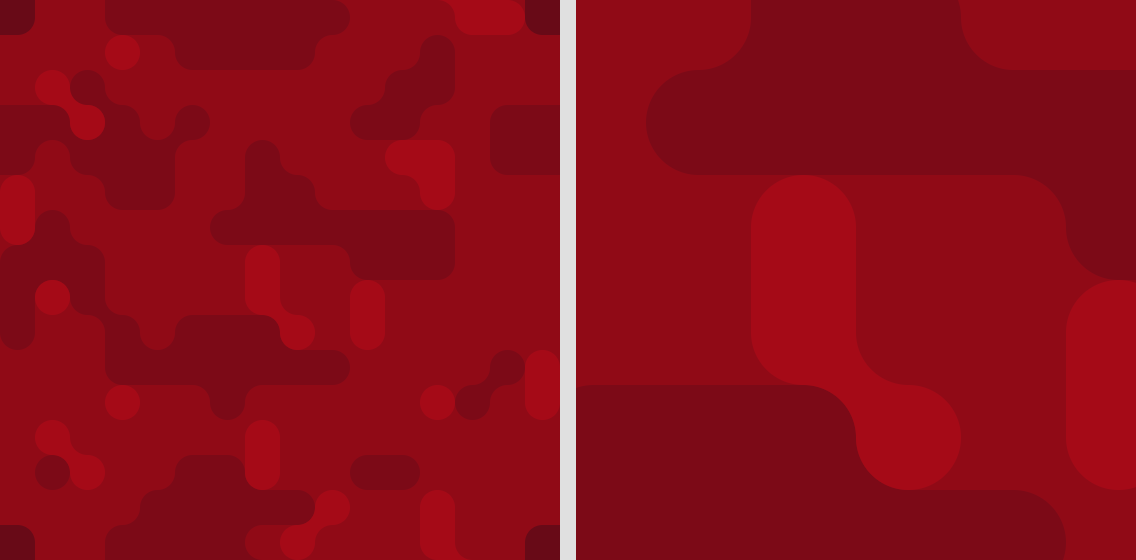
Left, the full canvas; right, a detail of the centre.
Write a WebGL 1 fragment shader that draws this pattern.

```glsl
precision highp float;
// Seamless red camouflage: blobs grown from a square grid with rounded, merging corners.

uniform vec2 u_resolution;

const vec3 BASE_RED    = vec3(0.565, 0.040, 0.088);
const vec3 DARK_RED    = vec3(0.486, 0.040, 0.090);
const vec3 BRIGHT_RED  = vec3(0.648, 0.040, 0.090);
const vec3 DEEPEST_RED = vec3(0.408, 0.040, 0.090);

const float CELLS = 16.0;          // cells along the shorter side (even)
const float DARK_BELOW = -0.385;   // thresholds in standard deviations
const float BRIGHT_ABOVE = 1.24;
const float DARK_CLUMPING = 0.7;   // 0 = lone cells, 1 = large blobs
const float BRIGHT_CLUMPING = 0.35;
const float DARK_SEED = 17.0;
const float BRIGHT_SEED = 53.0;

// Kinds of cell
const float BASE = 0.0;
const float DARK = 1.0;
const float BRIGHT = 2.0;
const float DEEPEST = 3.0;

float hash(vec2 p) {
    return fract(sin(dot(p, vec2(127.1, 311.7))) * 43758.5453);
}

// Wrapping random value; the four quadrants get offset values to keep shares even.
float evenRandom(vec2 cell, float seed) {
    float halfGrid = CELLS * 0.5;
    vec2 quadrant = floor(mod(cell, CELLS) / halfGrid);
    return fract(hash(mod(cell, halfGrid) + seed) + dot(quadrant, vec2(0.25, 0.5)));
}

// Clumped noise with zero mean and unit deviation.
float clumpNoise(vec2 cell, float clumping, float seed) {
    float lower = evenRandom(cell, seed)
                + clumping * evenRandom(cell + vec2(1.0, 0.0), seed);
    float upper = evenRandom(cell + vec2(0.0, 1.0), seed)
                + clumping * evenRandom(cell + vec2(1.0, 1.0), seed);
    float mean = 0.5 * (1.0 + clumping) * (1.0 + clumping);
    return (lower + clumping * upper - mean) * sqrt(12.0) / (1.0 + clumping * clumping);
}

float cellKind(vec2 cell) {
    cell = mod(cell, CELLS);
    vec2 fromCentre = abs(cell + 0.5 - 0.5 * CELLS);
    if (min(fromCentre.x, fromCentre.y) > 0.5 * CELLS - 1.0) return DEEPEST;
    if (clumpNoise(cell, BRIGHT_CLUMPING, BRIGHT_SEED) > BRIGHT_ABOVE) return BRIGHT;
    if (clumpNoise(cell, DARK_CLUMPING, DARK_SEED) < DARK_BELOW) return DARK;
    return BASE;
}

// Coverage of one kind; kinds = (own, side, vertical, diagonal) cell,
// offset = distance from the cell centre towards those neighbours.
float coverage(float kind, vec4 kinds, vec2 offset, float pixel) {
    bool own = kinds.x == kind;
    bool side = kinds.y == kind;
    bool vertical = kinds.z == kind;
    bool diagonal = kinds.w == kind;

    float edge = 0.5;
    if (side == vertical && side != own && !(own && diagonal)) {
        edge = 0.5 - length(offset);   // rounded corner, convex or concave
    } else if (own == vertical && side == diagonal && own != side) {
        edge = 0.5 - offset.x;         // straight upright edge
    } else if (own == side && vertical == diagonal && own != vertical) {
        edge = 0.5 - offset.y;         // straight level edge
    }
    float depth = own ? edge : -edge;
    return clamp(0.5 + depth / pixel, 0.0, 1.0);
}

void main() {
    float pixel = CELLS / min(u_resolution.x, u_resolution.y);
    vec2 position = gl_FragCoord.xy * pixel;
    vec2 cell = floor(position);
    vec2 local = position - cell - 0.5;

    // The cell and the three neighbours nearest to this point
    vec2 toward = vec2(local.x < 0.0 ? -1.0 : 1.0, local.y < 0.0 ? -1.0 : 1.0);
    vec4 kinds = vec4(cellKind(cell),
                      cellKind(cell + vec2(toward.x, 0.0)),
                      cellKind(cell + vec2(0.0, toward.y)),
                      cellKind(cell + toward));
    vec2 offset = abs(local);

    // Layers from bottom to top
    vec3 color = BASE_RED;
    color = mix(color, DARK_RED, coverage(DARK, kinds, offset, pixel));
    color = mix(color, BRIGHT_RED, coverage(BRIGHT, kinds, offset, pixel));
    color = mix(color, DEEPEST_RED, coverage(DEEPEST, kinds, offset, pixel));
    gl_FragColor = vec4(color, 1.0);
}
```
